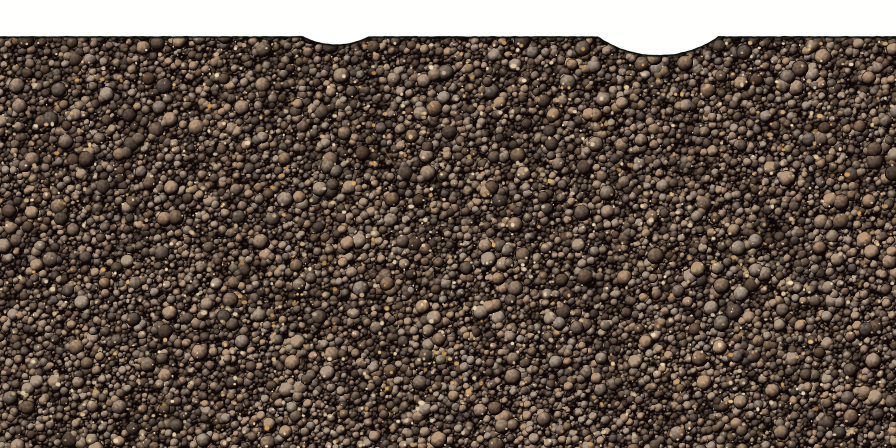
Reproduce this texture procedurally as a WebGL 1 fragment shader.

```glsl
precision highp float;
// Dark crumbly soil with pale mineral specks, below a white strip with two round dips.

uniform vec2 u_resolution;

const vec3 DARK = vec3(0.055, 0.028, 0.02);
const vec3 PALE = vec3(0.54, 0.47, 0.40);
const vec3 CREAM = vec3(0.93, 0.86, 0.70);
const vec3 GOLD = vec3(0.82, 0.58, 0.27);
const vec3 FIBRE = vec3(0.55, 0.43, 0.30);
const vec3 RIM = vec3(0.03, 0.05, 0.03);
const vec3 SKY = vec3(1.0, 1.0, 0.995);
const vec3 LIGHT = vec3(-0.35, 0.60, 0.72);
const float GROUND = 0.919;

vec4 hash4(vec2 p, float seed) {
  vec4 q = fract((p.xyxy + seed) * vec4(0.1031, 0.1030, 0.0973, 0.1099));
  q += dot(q, q.wzxy + 33.33);
  return fract((q.xxyz + q.yzzw) * q.zywx);
}

float cornerSlope(vec2 cell, vec2 corner, vec2 f) {
  return dot(hash4(cell + corner, 3.7).xy * 2.0 - 1.0, f - corner);
}

// Gradient noise, roughly -0.7 to 0.7
float noise(vec2 p) {
  vec2 c = floor(p), f = fract(p);
  vec2 u = f * f * f * (f * (f * 6.0 - 15.0) + 10.0);
  vec2 e = vec2(0.0, 1.0);
  return mix(mix(cornerSlope(c, e.xx, f), cornerSlope(c, e.yx, f), u.x),
             mix(cornerSlope(c, e.xy, f), cornerSlope(c, e.yy, f), u.x), u.y);
}

// Scattered lit domes: x = height, y = tone, z = warmth of the topmost grain
vec3 grainLayer(vec2 p, float scale, float density, float seed) {
  vec2 g = p * scale;
  vec3 top = vec3(0.0);
  for (int j = -1; j <= 1; j++) {
    for (int i = -1; i <= 1; i++) {
      vec2 id = floor(g) + vec2(float(i), float(j));
      vec4 place = hash4(id, seed);
      vec4 kind = hash4(id, seed + 51.3);
      float radius = mix(0.35, 0.75, place.z);
      vec2 q = (g - id - place.xy) / radius;
      float dome = 1.0 - dot(q, q);
      if (dome > 0.0 && place.w < density) {
        float z = sqrt(dome);
        float height = (z * radius + kind.x * 0.6) / scale;
        float lit = max(dot(vec3(q, z), LIGHT), 0.0) * smoothstep(0.0, 0.3, dome);
        if (height > top.x) top = vec3(height, lit * mix(0.6, 1.5, kind.y), kind.z);
      }
    }
  }
  return top;
}

vec3 higher(vec3 a, vec3 b) {
  return a.x > b.x ? a : b;
}

// Small bright mineral chips
vec3 addSpecks(vec3 base, vec2 p, float scale, float density, float seed) {
  vec2 id = floor(p * scale);
  vec4 place = hash4(id, seed);
  vec4 kind = hash4(id, seed + 17.9);
  vec2 d = (fract(p * scale) - mix(vec2(0.3), vec2(0.7), place.xy)) / scale;
  d.x *= mix(0.7, 1.3, kind.w);
  float radius = mix(0.0018, 0.0058, kind.x * kind.x);
  float cover = 1.0 - smoothstep(radius * 0.6, radius * 1.2, length(d));
  cover *= step(place.w, density) * mix(0.55, 1.0, kind.y);
  return mix(base, mix(CREAM, GOLD, kind.z * kind.z), cover);
}

// A few thin root threads
vec3 addFibres(vec3 base, vec2 p) {
  for (int i = 0; i < 6; i++) {
    vec4 r = hash4(vec2(float(i), 4.0), 9.2);
    vec2 d = p - r.xy * vec2(2.0, 0.85);
    vec2 axis = vec2(cos(r.z * 6.28), sin(r.z * 6.28));
    float along = clamp(dot(d, axis), -0.02, 0.02);
    float dist = length(d - axis * along);
    base = mix(base, FIBRE, 0.6 * (1.0 - smoothstep(0.0006, 0.0025, dist)));
  }
  return base;
}

vec3 soil(vec2 p) {
  vec2 w = p + 0.0028 * vec2(noise(p * 90.0), noise(p * 90.0 + 37.0));
  vec3 grain = grainLayer(w, 112.0, 1.0, 2.1);
  grain = higher(grain, grainLayer(w, 64.0, 0.95, 13.4));
  grain = higher(grain, grainLayer(w, 38.0, 0.28, 29.8));
  float exposure = mix(0.35, 1.1, smoothstep(0.002, 0.014, grain.x));
  float patches = 1.0 + 0.35 * noise(p * 7.0) + 0.3 * noise(p * 19.0);
  float grit = 1.0 + 0.45 * noise(p * 150.0);
  float tone = grain.y * exposure * patches * grit * mix(1.1, 0.98, p.y);
  vec3 color = mix(DARK, PALE, clamp(tone, 0.0, 1.3));
  color *= mix(vec3(0.97, 1.0, 1.04), vec3(1.05, 0.98, 0.90), grain.z);
  color = addSpecks(color, p, 45.0, 0.20, 5.6);
  color = addSpecks(color, p + 0.37, 71.0, 0.10, 41.2);
  return addFibres(color, p);
}

// Distance below the surface, with two circles cut out of it
float depthBelowSurface(vec2 p) {
  float depth = GROUND - p.y;
  depth = min(depth, length(p - vec2(0.75, 1.058)) - 0.157);
  return min(depth, length(p - vec2(1.469, 1.115)) - 0.238);
}

void main() {
  vec3 sum = vec3(0.0);
  // Four samples per pixel keep the grain edges smooth
  for (int k = 0; k < 4; k++) {
    vec2 offset = vec2(mod(float(k), 2.0), floor(float(k) * 0.5)) * 0.5 - 0.25;
    vec2 p = (gl_FragCoord.xy + offset) / u_resolution.y;
    float depth = depthBelowSurface(p) + 0.0015 * noise(p * 80.0);
    vec3 ground = mix(RIM, soil(p), smoothstep(0.001, 0.007, depth));
    sum += mix(SKY, ground, smoothstep(-0.001, 0.001, depth));
  }
  gl_FragColor = vec4(sum * 0.25, 1.0);
}
```
